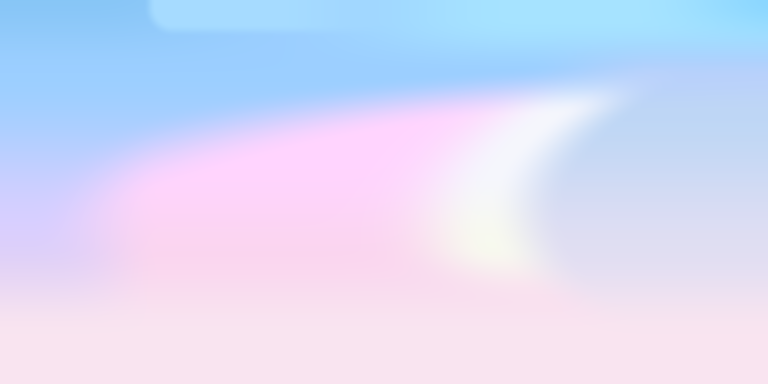
This background is drawn by a WebGL 1 fragment shader. Its source:

```glsl
precision highp float;
// Pastel dawn: blue sky over a pink cloud, a pale crescent and a misty blue hollow.

uniform vec2 u_resolution;

#define CLOUD_TOP 0.80        // height the cloud edge rises towards
#define CLOUD_DROP 0.40       // how far the edge falls at the left
#define CLOUD_CURVE 3.4       // how quickly the edge rises
#define CRESCENT_X 0.63       // leftmost point of the crescent
#define CRESCENT_Y 0.44
#define CRESCENT_BEND 1.3
#define GLOW_WIDTH 0.085      // reach of the glow into the cloud
#define PATCH_SOFTNESS 0.016

const vec3 AZURE    = vec3(0.52, 0.77, 0.96);
const vec3 SKY      = vec3(0.61, 0.81, 1.00);
const vec3 AQUA     = vec3(0.65, 0.89, 1.00);
const vec3 LAVENDER = vec3(0.85, 0.81, 1.00);
const vec3 ORCHID   = vec3(1.00, 0.83, 0.995);
const vec3 ROSE     = vec3(0.98, 0.835, 0.935);
const vec3 BLUSH    = vec3(0.975, 0.895, 0.94);
const vec3 MIST     = vec3(0.74, 0.84, 0.96);
const vec3 PALE     = vec3(0.88, 0.87, 0.95);
const vec3 WHITE    = vec3(0.96, 0.965, 0.99);
const vec3 CREAM    = vec3(0.97, 0.975, 0.935);

// Signed distance to a box with rounded corners
float roundedBox(vec2 p, vec2 halfSize, float radius) {
  vec2 q = abs(p) - halfSize + radius;
  return length(max(q, 0.0)) + min(max(q.x, q.y), 0.0) - radius;
}

// Sky: lavender at the horizon, azure in the corner, aqua on the right
vec3 skyColor(vec2 uv) {
  vec3 color = mix(LAVENDER, SKY, smoothstep(0.38, 0.82, uv.y));
  float corner = smoothstep(0.80, 1.02, uv.y) * (1.0 - smoothstep(0.12, 0.42, uv.x));
  color = mix(color, AZURE, 0.9 * corner);
  float aqua = smoothstep(0.80, 0.95, uv.y) * smoothstep(0.35, 0.68, uv.x);
  color = mix(color, AQUA, aqua);
  float rightTop = smoothstep(0.82, 1.05, uv.x) * smoothstep(0.86, 1.0, uv.y);
  color = mix(color, vec3(0.50, 0.82, 1.0), 0.8 * rightTop);

  // Light patch along the top, fading out to the right
  vec2 p = vec2(uv.x * 2.0, uv.y) - vec2(0.80, 1.05);
  float box = roundedBox(p, vec2(0.41, 0.13), 0.06);
  float patchMask = 1.0 - smoothstep(-PATCH_SOFTNESS, PATCH_SOFTNESS, box);
  patchMask *= 1.0 - smoothstep(0.36, 0.54, uv.x);
  return mix(color, vec3(0.65, 0.86, 1.0), patchMask);
}

// Cloud, crescent and hollow
vec3 cloudColor(vec2 uv) {
  vec3 color = mix(ROSE, ORCHID, smoothstep(0.30, 0.58, uv.y));
  float dy = uv.y - CRESCENT_Y;
  float side = uv.x - CRESCENT_X - CRESCENT_BEND * dy * dy;

  // The glow spreads widely to the left of the crescent
  float reach = min(side, 0.0) / GLOW_WIDTH;
  float glow = exp(-reach * reach) * smoothstep(0.17, 0.36, uv.y);
  vec3 light = mix(CREAM, WHITE, smoothstep(0.36, 0.56, uv.y));
  color = mix(color, light, glow);

  // The hollow takes over on its right
  vec3 hollow = mix(PALE, MIST, smoothstep(0.32, 0.74, uv.y));
  return mix(color, hollow, smoothstep(0.005, 0.105, side));
}

void main() {
  vec2 uv = gl_FragCoord.xy / u_resolution;
  vec3 color = skyColor(uv);

  // Curved upper edge and soft left end of the cloud
  float edge = CLOUD_TOP - CLOUD_DROP * exp(-CLOUD_CURVE * uv.x);
  float softness = mix(0.11, 0.065, smoothstep(0.1, 0.6, uv.x));
  float cloud = 1.0 - smoothstep(-softness, softness, uv.y - edge);
  cloud *= smoothstep(0.04, 0.21, uv.x);

  // Lavender haze where the sky meets the hollow
  float hazeHeight = (uv.y - 0.80) / 0.065;
  float haze = exp(-hazeHeight * hazeHeight) * smoothstep(0.68, 0.86, uv.x);
  color = mix(color, cloudColor(uv), cloud);
  color = mix(color, vec3(0.76, 0.82, 0.98), 0.65 * haze);

  // Blush ground rising from below
  color = mix(color, vec3(0.89, 0.82, 0.95),
              0.7 * (1.0 - smoothstep(0.28, 0.44, uv.y)) * (1.0 - cloud));
  color = mix(BLUSH, color, smoothstep(0.12, 0.36, uv.y));
  gl_FragColor = vec4(color, 1.0);
}
```
